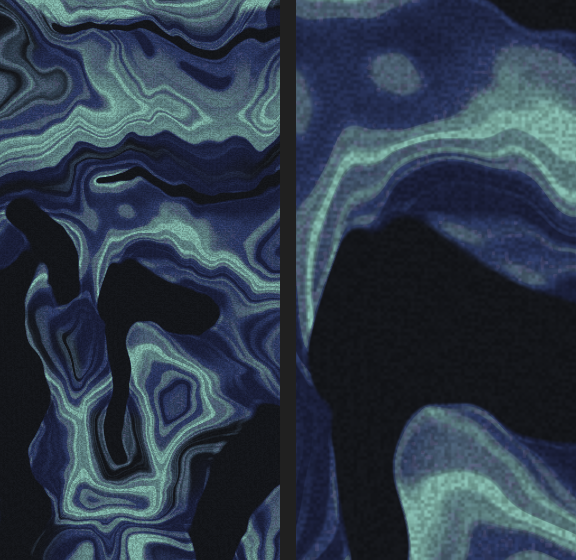
Left, the full canvas; right, a detail of the centre.
Reproduce this background procedurally as a WebGL 2 fragment shader.

```glsl
#version 300 es
precision highp float;
// Poured marble paint: black pools surrounded by blue, slate and mint strata.
// Pools are warped capsules; the strata are 1D noise along a folded distance
// to the pools, so the fine layers flow around them. Grain is added on top.

uniform vec2 u_resolution;
out vec4 fragColor;

float hash(vec2 cell) {
    return fract(sin(dot(cell, vec2(127.1, 311.7))) * 43758.5453);
}

float noise(vec2 p) {
    vec2 i = floor(p), f = fract(p);
    f = f * f * f * (f * (f * 6.0 - 15.0) + 10.0);
    return mix(mix(hash(i), hash(i + vec2(1, 0)), f.x),
               mix(hash(i + vec2(0, 1)), hash(i + vec2(1, 1)), f.x), f.y);
}

// Layers across coordinate s, faded to their mean when too fine to resolve
float layers(float s, float frequency, float pixel) {
    float visible = 1.0 - smoothstep(0.5, 1.3, pixel * frequency);
    return (noise(vec2(s * frequency, frequency)) - 0.5) * visible;
}

float capsule(vec2 p, vec2 a, vec2 b, float radius) {
    vec2 ab = b - a;
    float along = clamp(dot(p - a, ab) / dot(ab, ab), 0.0, 1.0);
    return length(p - a - ab * along) - radius;
}

float blend(float a, float b) {
    float h = max(0.06 - abs(a - b), 0.0) / 0.06;
    return min(a, b) - h * h * 0.015;
}

float pools(vec2 p) {
    float d = capsule(p, vec2(0.42, 0.97), vec2(0.78, 0.94), 0.085);
    d = blend(d, capsule(p, vec2(0.46, 0.92), vec2(0.41, 0.45), 0.045));
    d = blend(d, capsule(p, vec2(-0.04, 1.0), vec2(-0.02, 0.0), 0.08));
    d = blend(d, capsule(p, vec2(0.03, 1.22), vec2(0.17, 0.95), 0.06));
    d = blend(d, capsule(p, vec2(0.72, 0.08), vec2(0.97, 0.52), 0.10));
    d = blend(d, capsule(p, vec2(0.33, 1.29), vec2(1.05, 1.42), 0.018));
    return blend(d, capsule(p, vec2(0.1, 1.90), vec2(1.05, 1.85), 0.014));
}

vec3 paint(float tone) {
    vec3 c = mix(vec3(0.075, 0.083, 0.10), vec3(0.13, 0.16, 0.20), smoothstep(0.05, 0.25, tone));
    c = mix(c, vec3(0.18, 0.24, 0.30), smoothstep(0.20, 0.36, tone));
    c = mix(c, vec3(0.28, 0.36, 0.43), smoothstep(0.40, 0.54, tone));
    c = mix(c, vec3(0.34, 0.47, 0.48), smoothstep(0.58, 0.74, tone));
    return mix(c, vec3(0.47, 0.66, 0.62), smoothstep(0.74, 0.95, tone));
}

void main() {
    vec2 p = gl_FragCoord.xy / u_resolution.x;
    p.y *= 2.0 * u_resolution.x / u_resolution.y;

    // Fold the plane with ever smaller warps
    vec2 q = p;
    float size = 0.19, frequency = 2.3;
    for (int i = 0; i < 4; i++) {
        vec2 at = q * frequency + float(i) * 7.3;
        q += size * (vec2(noise(at + 3.7), noise(at.yx + 19.1)) - 0.5);
        size *= 0.46;
        frequency *= 2.0;
    }

    // Distance to the pools and the coordinate across the strata
    float d = pools(q);
    float s = d + 0.55 * (noise(q * vec2(2.4, 3.4) + 5.2) - 0.5)
            + 0.12 * noise(q * 6.0 + 11.0) + dot(q, vec2(-0.15, 0.35));
    float pixel = length(vec2(dFdx(s), dFdy(s)));
    float strata = 0.65 * layers(s, 13.0, pixel) + 0.55 * layers(s, 34.0, pixel)
                 + 0.5 * layers(s, 80.0, pixel);

    // Lightness: dark by the pools, bright between them, with a pale rim
    float edge = smoothstep(-0.003, 0.005, d);
    float rim = (d - 0.009) / 0.005;
    float mintTop = smoothstep(1.91, 1.94, q.y);
    float navyTop = smoothstep(1.58, 1.74, q.y) * (1.0 - mintTop);
    float tone = 0.14 + 0.33 * smoothstep(0.0, 0.16, d) + 1.1 * strata
               + 0.16 * exp(-rim * rim) + 0.38 * mintTop - 0.17 * navyTop;
    tone = edge * clamp(tone, 0.0, 1.0);
    vec3 color = paint(tone);

    // Indigo in the darker layers, mostly in the upper part
    float blue = noise(q * 2.6 + 31.0) + 0.9 * layers(s, 10.0, pixel)
               + 0.26 * navyTop;
    blue = smoothstep(0.50, 0.72, blue) * (1.0 - smoothstep(0.36, 0.58, tone));
    vec3 indigo = mix(vec3(0.10, 0.12, 0.23), vec3(0.16, 0.21, 0.38), smoothstep(0.08, 0.4, tone));
    color = mix(color, indigo, 0.9 * blue * edge * (1.0 - mintTop));

    // Violet speckles on the mid tones, then fine grain
    float speckle = smoothstep(0.6, 0.85, noise(p * 190.0));
    float midTone = smoothstep(0.25, 0.45, tone) * (1.0 - smoothstep(0.6, 0.8, tone));
    color = mix(color, vec3(0.36, 0.33, 0.48), 0.4 * speckle * midTone);
    color *= 0.83 + 0.34 * noise(p * 250.0 + 40.0);
    fragColor = vec4(color, 1.0);
}
```
